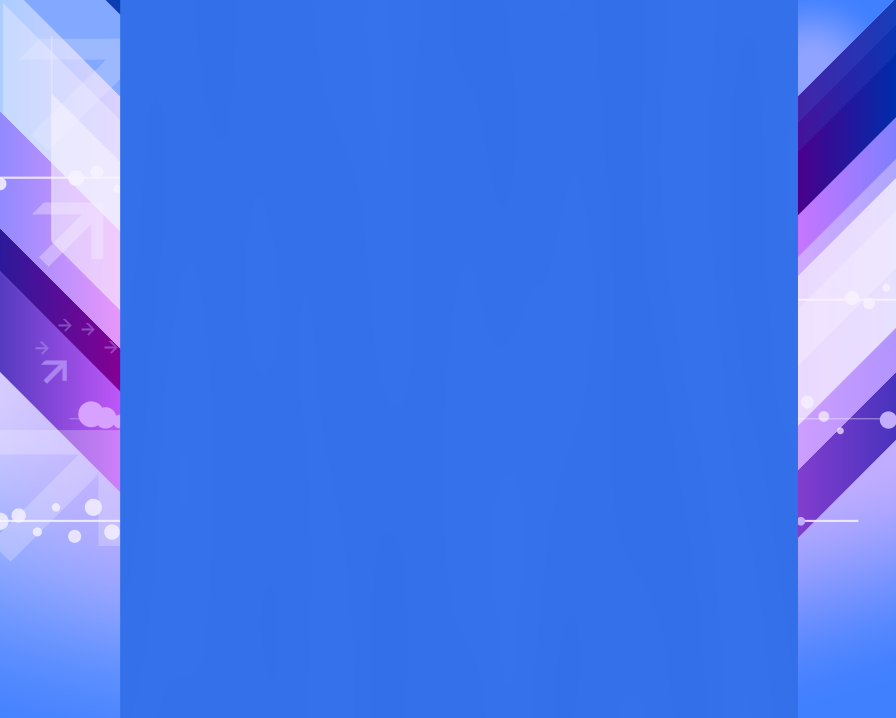
Reproduce this background procedurally as a WebGL 2 fragment shader.

```glsl
#version 300 es
precision highp float;
uniform vec2 u_resolution;
out vec4 fragColor;

const vec3 CENTRE = vec3(0.202, 0.440, 0.917);
const vec3 SKY = vec3(0.25, 0.50, 1.00);
const vec3 LILAC = vec3(0.76, 0.68, 1.00);
const vec3 WHITE = vec3(0.97, 0.95, 1.00);

// Gradient noise
vec2 gradient(vec2 cell) {
  float h = fract(sin(dot(cell, vec2(127.1, 311.7))) * 4375.5);
  return vec2(cos(6.2832 * h), sin(6.2832 * h));
}

float gradientNoise(vec2 p) {
  vec2 i = floor(p), f = fract(p), u = f * f * (3.0 - 2.0 * f);
  vec2 e = vec2(0.0, 1.0);
  float low = mix(dot(gradient(i), f), dot(gradient(i + e.yx), f - e.yx), u.x);
  float high = mix(dot(gradient(i + e), f - e), dot(gradient(i + e.yy), f - e.yy), u.x);
  return mix(low, high, u.y);
}

// Antialiased masks; px is the size of one pixel in canvas units
float cover(float d, float px) { return clamp(0.5 - d / px, 0.0, 1.0); }

float band(float v, float low, float high, float px) {
  return cover(max(low - v, v - high), px);
}

float box(vec2 p, vec2 low, vec2 high, float px) {
  return band(p.x, low.x, high.x, px) * band(p.y, low.y, high.y, px);
}

// Arrow pointing up and right: two bars and a diagonal shaft
float arrow(vec2 p, vec2 tip, float size, float px) {
  vec2 q = (p - tip) / size;
  float e = px / size;
  float bars = max(box(q, vec2(-0.8 - q.y * -1.0 - 0.2, -0.2), vec2(0.0), e),
                   box(q, vec2(-0.2, -0.95), vec2(0.0), e));
  float shaft = band(q.x - q.y, -0.16, 0.16, e * 1.41) * band(q.x + q.y, -2.0, -0.2, e * 1.41);
  return max(bars, shaft);
}

// Discs strung along a step, swaying and changing in size
float beads(vec2 p, vec2 start, vec2 stride, int count, float swing, float radius, float px) {
  float mask = 0.0;
  for (int i = 0; i < count; i++) {
    float k = float(i);
    vec2 centre = start + k * stride + vec2(0.0, swing * sin(2.75 * k));
    float r = radius * (0.73 + 0.27 * cos(1.2 * k));
    mask = max(mask, cover(length(p - centre) - r, px));
  }
  return mask;
}

// Falling ribbons; p starts at the left edge of the canvas
vec3 leftPanel(vec2 p, float px) {
  float a = p.x + p.y, e = px * 1.41, t = clamp(p.x / 16.7, 0.0, 1.0);
  vec3 c = mix(SKY, vec3(0.84, 0.80, 1.0), smoothstep(-6.0, 48.0, p.y + 4.0 * t));
  c = mix(c, vec3(0.72, 0.60, 1.0), 0.5 * t * smoothstep(5.0, 32.0, p.y));
  c = mix(c, mix(vec3(0.33, 0.23, 0.75), vec3(0.75, 0.34, 0.97), t), band(a, 48.2, 62.2, e));
  c = mix(c, mix(vec3(0.17, 0.10, 0.60), vec3(0.52, 0.0, 0.58), t), band(a, 62.2, 68.2, e));
  vec3 pink = mix(vec3(0.57, 0.54, 1.0), vec3(0.91, 0.59, 0.98), t);
  c = mix(c, pink, band(a, 68.2, 84.5, e));
  c = mix(c, mix(vec3(0.67, 0.80, 1.0), vec3(0.86, 0.82, 1.0), t), band(a, 84.5, 103.3, e));
  c = mix(c, vec3(0.51, 0.66, 1.0), band(a, 103.3, 114.7, e));
  c = mix(c, vec3(0.04, 0.24, 0.70), cover(114.7 - a, e));
  // Glassy layers
  c = mix(c, WHITE, 0.35 * band(a, 84.5, 100.0, e) * cover(0.4 - p.x, px));
  c = mix(c, WHITE, 0.58 * band(a, 73.5, 94.2, e) * cover(7.2 - p.x, px));
  c = mix(c, WHITE, 0.4 * box(p, vec2(7.1, 66.5), vec2(7.3, 95.0), px));
  // Arrows
  c = mix(c, WHITE, 0.26 * arrow(p, vec2(17.1, 40.1), 17.0, px));
  c = mix(c, WHITE, 0.22 * arrow(p, vec2(20.0, 94.6), 14.5, px));
  c = mix(c, WHITE, 0.35 * arrow(p, vec2(14.4, 71.8), 8.3, px));
  c = mix(c, LILAC, 0.6 * arrow(p, vec2(9.3, 49.8), 3.0, px));
  for (int i = 0; i < 4; i++) {
    float k = float(i);
    vec2 q = p - vec2(6.8 + 3.2 * k, 53.5 - 2.0 * cos(2.2 * k));
    c = mix(c, LILAC, 0.4 * arrow(vec2(q.x - q.y, q.x + q.y) * 0.707, vec2(0.0), 1.3, px));
  }
  // Rails and beads
  float rails = max(box(p, vec2(-1.0, 75.1), vec2(17.0, 75.4), px),
                    box(p, vec2(-1.0, 27.3), vec2(17.0, 27.6), px));
  c = mix(c, WHITE, 0.85 * rails);
  c = mix(c, LILAC, 0.6 * box(p, vec2(9.7, 41.6), vec2(17.0, 41.75), px));
  c = mix(c, WHITE, 0.85 * beads(p, vec2(10.6, 75.2), vec2(2.9, 0.0), 3, 2.1, 1.1, px));
  c = mix(c, WHITE, 0.85 * beads(p, vec2(0.0, 74.4), vec2(0.0), 1, 0.0, 0.9, px));
  c = mix(c, WHITE, 0.8 * beads(p, vec2(0.0, 27.4), vec2(2.6, 0.0), 7, 2.1, 1.2, px));
  return mix(c, vec3(0.84, 0.63, 1.0), beads(p, vec2(12.7, 42.3), vec2(2.0, -0.5), 3, 0.0, 1.8, px));
}

// Rising ribbons; p starts at the inner edge of the panel
vec3 rightPanel(vec2 p, float px) {
  float b = p.y - p.x, e = px * 1.41, t = clamp(p.x / 13.7, 0.0, 1.0);
  vec3 c = mix(SKY, LILAC, smoothstep(0.0, 34.0, p.y - 4.0 * t));
  c = mix(c, mix(vec3(0.51, 0.24, 0.81), vec3(0.28, 0.20, 0.74), t), band(b, 25.1, 34.5, e));
  c = mix(c, mix(vec3(0.80, 0.62, 1.0), vec3(0.70, 0.58, 1.0), t), band(b, 34.5, 40.7, e));
  c = mix(c, mix(vec3(0.92, 0.85, 1.0), vec3(0.91, 0.88, 1.0), t), band(b, 40.7, 61.6, e));
  c = mix(c, WHITE, 0.35 * band(b, 49.0, 57.0, e));
  c = mix(c, mix(vec3(0.82, 0.66, 1.0), vec3(0.68, 0.65, 1.0), t), band(b, 61.6, 64.2, e));
  c = mix(c, mix(vec3(0.78, 0.46, 1.0), vec3(0.50, 0.50, 1.0), t), band(b, 64.2, 70.0, e));
  c = mix(c, mix(vec3(0.29, 0.0, 0.55), vec3(0.0, 0.17, 0.67), t), band(b, 70.0, 86.6, e));
  c = mix(c, vec3(0.22, 0.35, 0.82), 0.2 * band(b, 78.8, 86.6, e) + 0.2 * band(b, 82.9, 86.6, e));
  vec3 corner = mix(vec3(0.56, 0.64, 1.0), SKY, smoothstep(2.0, 12.0, length(p - vec2(2.0, 90.0))));
  c = mix(c, corner, cover(86.6 - b, e));
  // Rails and beads
  float rails = max(box(p, vec2(-1.0, 58.1), vec2(14.0, 58.4), px),
                    box(p, vec2(-1.0, 27.3), vec2(8.4, 27.6), px));
  c = mix(c, WHITE, 0.85 * rails);
  c = mix(c, WHITE, 0.5 * box(p, vec2(-1.0, 41.6), vec2(14.0, 41.75), px));
  c = mix(c, WHITE, 0.8 * beads(p, vec2(7.5, 58.5), vec2(2.4, 0.0), 3, -2.0, 1.0, px));
  c = mix(c, WHITE, 0.7 * beads(p, vec2(1.3, 44.0), vec2(2.3, -2.0), 3, 0.0, 0.9, px));
  c = mix(c, LILAC, beads(p, vec2(12.6, 41.5), vec2(0.0), 1, 0.0, 1.2, px));
  return mix(c, LILAC, beads(p, vec2(0.4, 27.4), vec2(0.0), 1, 0.0, 0.6, px));
}

void main() {
  float px = 100.0 / u_resolution.y;
  vec2 p = gl_FragCoord.xy * px;
  float width = u_resolution.x * px;
  float leftEdge = 0.1341 * width, rightEdge = 0.8906 * width;
  vec3 color = CENTRE + 0.012 * gradientNoise(p * vec2(0.12, 0.015));
  color = mix(color, leftPanel(p, px), cover(p.x - leftEdge, px));
  color = mix(color, rightPanel(p - vec2(rightEdge, 0.0), px), cover(rightEdge - p.x, px));
  fragColor = vec4(color, 1.0);
}
```
